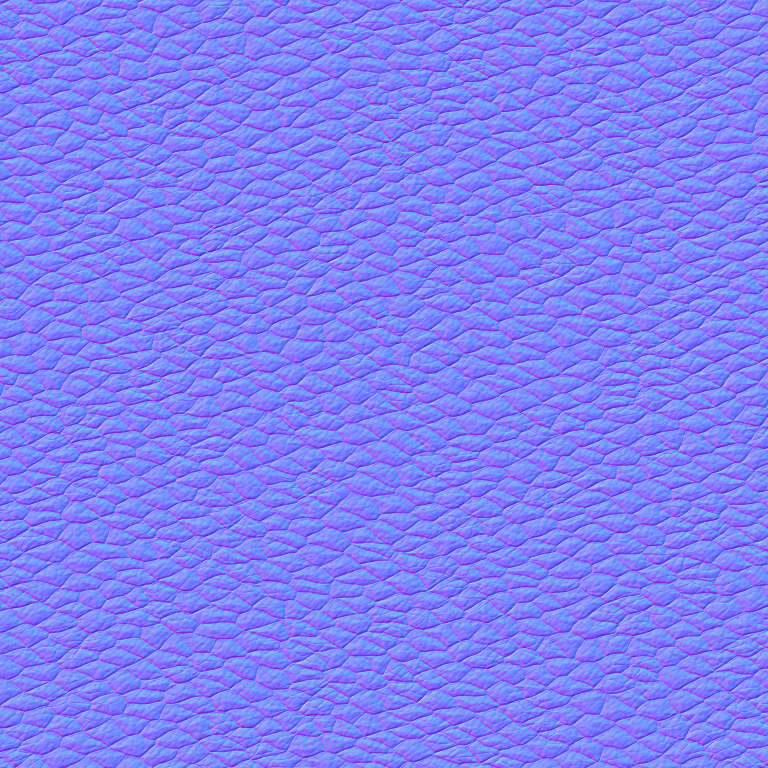
A three.js fragment shader for this texture map:

```glsl
// Tangent-space normal map of grained leather: slanted lens-shaped scales split by fine creases.
varying vec2 vUv;

vec2 hash2(vec2 p) {
  return fract(sin(vec2(dot(p, vec2(127.1, 311.7)), dot(p, vec2(269.5, 183.3)))) * 43758.5);
}

// Vector from a point to the jittered seed of a neighbouring cell
vec2 toSeed(vec2 p, vec2 cell, float jitter) {
  vec2 id = floor(p) + cell;
  return id + 0.5 + jitter * (hash2(id) - 0.5) - p;
}

// x: distance to the border, y: height above the seed, z: 1 on rising creases, 0 on falling ones
vec3 scales(vec2 p, float jitter) {
  vec2 nearest = vec2(9.0);
  for (int j = -1; j <= 1; j++)
    for (int i = -1; i <= 1; i++) {
      vec2 d = toSeed(p, vec2(float(i), float(j)), jitter);
      if (dot(d, d) < dot(nearest, nearest)) nearest = d;
    }
  float border = 1.0, rising = 0.0;
  for (int j = -1; j <= 1; j++)
    for (int i = -1; i <= 1; i++) {
      vec2 d = toSeed(p, vec2(float(i), float(j)), jitter);
      vec2 gap = d - nearest;
      if (dot(gap, gap) > 0.0001) {
        vec2 across = normalize(gap);
        float dist = dot(0.5 * (nearest + d), across);
        if (dist < border) {
          border = dist;
          rising = across.y * across.y;
        }
      }
    }
  return vec3(max(border, 0.0), nearest.y - nearest.x, rising);
}

// Squared distance to the nearest seed, for the fine pores
float pores(vec2 p) {
  float best = 2.0;
  for (int j = -1; j <= 1; j++)
    for (int i = -1; i <= 1; i++) {
      vec2 d = toSeed(p, vec2(float(i), float(j)), 0.9);
      best = min(best, dot(d, d));
    }
  return best;
}

float leatherHeight(vec2 p) {
  // Layered sines bend the rows of scales
  vec2 w = p + 0.008 * sin(p.yx * vec2(11.0, 9.0) + 1.5 * sin(p * 6.0) + 1.3);
  w += 0.0026 * sin(w.yx * vec2(47.0, 37.0) + 1.5 * sin(w * 23.0 + 0.6));
  w += 0.0008 * sin(w.yx * vec2(210.0, 170.0) + 2.0 * sin(w * 83.0));

  // Lattice whose axes follow the falling and the rising creases
  vec2 lattice = vec2(dot(w, vec2(20.0, 33.0)), dot(w, vec2(15.0, -34.0)));
  vec3 s = scales(lattice, 0.62);
  float h = 0.0015 * smoothstep(0.0, 0.5, s.x);
  h -= 0.0009 * s.y * smoothstep(0.0, 0.11, s.x);
  h -= mix(0.0009, 0.0014, s.z) * exp(-s.x / 0.05);

  // Smaller wrinkles in patches
  vec3 wrinkle = scales(lattice * vec2(1.5, 1.8) + 5.3, 0.75);
  float patches = smoothstep(-0.4, 0.8, sin(w.x * 31.0 + 2.0 * sin(w.y * 23.0)) * sin(w.y * 43.0 + w.x * 11.0));
  h -= (0.0002 + 0.0006 * patches) * exp(-wrinkle.x / 0.075);

  // Pores and faint ripples
  h -= 0.0010 * pores(vec2(p.x + p.y, p.y - p.x) * vec2(92.0, 116.0));
  h += 0.0002 * sin(w.x * 290.0 + 3.0 * sin(w.y * 140.0)) * sin(w.y * 310.0 + 3.0 * sin(w.x * 110.0));
  return h;
}

void main() {
  // Central differences give the slope; red points against the x slope's usual sign
  vec2 e = vec2(0.0008, 0.0);
  float slopeX = (leatherHeight(vUv + e.xy) - leatherHeight(vUv - e.xy)) / (2.0 * e.x);
  float slopeY = (leatherHeight(vUv + e.yx) - leatherHeight(vUv - e.yx)) / (2.0 * e.x);
  vec3 normal = normalize(vec3(slopeX, -slopeY, 1.0));
  gl_FragColor = vec4(normal * 0.5 + 0.5, 1.0);
}
```
